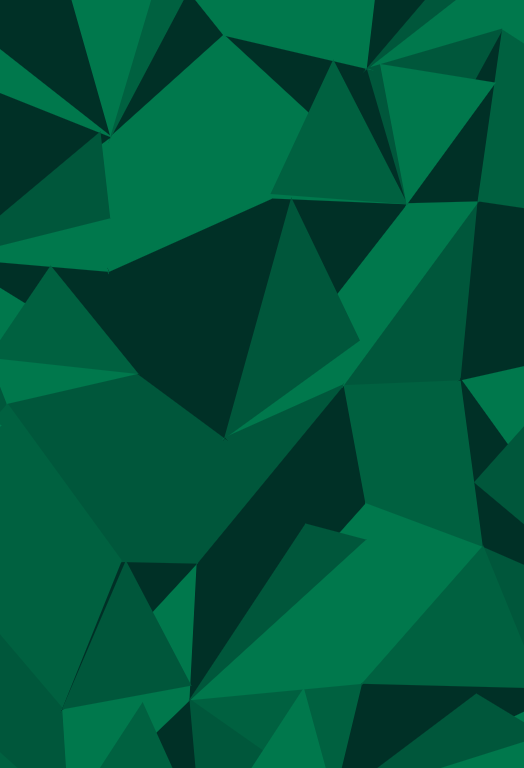
Give the GLSL for this background, as a WebGL 1 fragment shader.

```glsl
precision highp float;

uniform vec2 u_resolution;

vec2 hash2(vec2 p) {
    vec3 q = fract(p.xyx * vec3(0.1031, 0.1030, 0.0973));
    q += dot(q, q.yzx + 33.33);
    return fract((q.xx + q.yz) * q.zy);
}

// Grid node pushed off its regular place
vec2 node(vec2 id) {
    return id + 0.82 * (hash2(id + 17.0) - 0.5);
}

float cross2(vec2 a, vec2 b) {
    return a.x * b.y - a.y * b.x;
}

float edgeDistance(vec2 p, vec2 a, vec2 b) {
    return cross2(b - a, p - a) / max(length(b - a), 0.001);
}

// Positive inside, for either winding
float triangleDistance(vec2 p, vec2 a, vec2 b, vec2 c) {
    float winding = cross2(b - a, c - a) < 0.0 ? -1.0 : 1.0;
    return min(min(winding * edgeDistance(p, a, b),
                   winding * edgeDistance(p, b, c)),
                   winding * edgeDistance(p, c, a));
}

vec3 shade(float t) {
    if (t < 0.26) return vec3(0.0, 0.19, 0.15);
    if (t < 0.53) return vec3(0.0, 0.34, 0.23);
    if (t < 0.80) return vec3(0.0, 0.47, 0.30);
    return vec3(0.0, 0.38, 0.25);
}

void main() {
    vec2 p = gl_FragCoord.xy / u_resolution.x * vec2(3.9, 3.4) + vec2(5.3, 8.6);
    float pixel = 3.7 / u_resolution.x;
    vec2 home = floor(p);
    vec3 color = shade(0.4);

    // Layers 0 and 1 tile the plane, layer 2 lays loose shards on top
    for (int layer = 0; layer < 3; layer++) {
        for (int y = -1; y <= 1; y++) {
            for (int x = -1; x <= 1; x++) {
                vec2 id = home + vec2(float(x), float(y));
                vec2 pick = hash2(id + 51.0);
                vec2 slide = hash2(id + 83.0);

                vec2 a = node(id);
                vec2 b = node(id + vec2(1.0, 0.0));
                vec2 c = node(id + vec2(1.0, 1.0));
                vec2 d = node(id + vec2(0.0, 1.0));

                // Turn the corners to choose the diagonal
                if (pick.x < 0.5) {
                    vec2 first = a;
                    a = b;
                    b = c;
                    c = d;
                    d = first;
                }

                // Evenly spread tones; some halves share one and form a quad
                float tone = dot(id, vec2(0.7549, 0.5698)) + 0.25 * slide.x;
                float dist;
                if (layer == 0) {
                    dist = triangleDistance(p, a, b, c);
                } else if (layer == 1) {
                    dist = triangleDistance(p, a, c, d);
                    tone += pick.y < 0.3 ? 0.0 : 0.43;
                } else {
                    dist = triangleDistance(p, a, mix(b, c, slide.x), mix(c, d, slide.y));
                    dist = pick.y > 0.55 ? dist : -1.0;
                    tone += 0.7;
                }

                // Half a pixel of overlap closes the seams
                color = mix(color, shade(fract(tone)), clamp(1.0 + dist / pixel, 0.0, 1.0));
            }
        }
    }

    gl_FragColor = vec4(color, 1.0);
}
```
